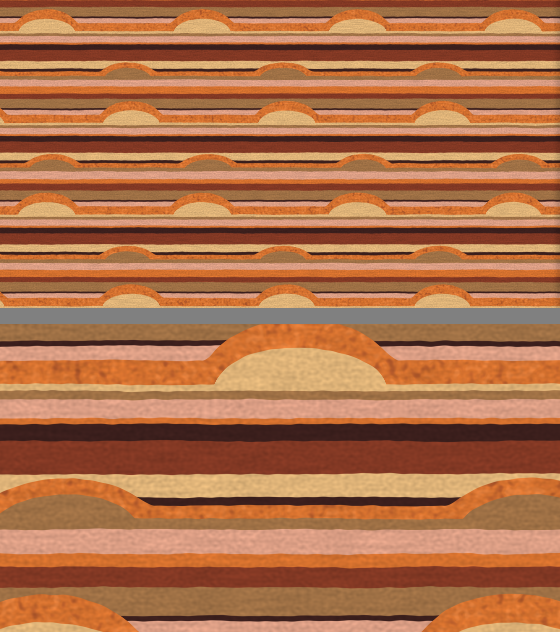
Top, the full canvas; bottom, a detail of the centre.
Reproduce this pattern procedurally as a WebGL 2 fragment shader.

```glsl
#version 300 es
precision highp float;

uniform vec2 u_resolution;
out vec4 fragColor;

// Design space: the canvas spans CANVAS units, one repeat spans TILE units
const vec2 CANVAS = vec2(768.0, 424.0);
const vec2 TILE = vec2(213.3, 126.2);
const float FIRST_ROW = 76.0;

const vec3 ORANGE = vec3(0.83, 0.44, 0.18);
const vec3 RUST = vec3(0.51, 0.22, 0.14);
const vec3 BROWN = vec3(0.62, 0.44, 0.27);
const vec3 PINK = vec3(0.86, 0.62, 0.52);
const vec3 CREAM = vec3(0.87, 0.70, 0.47);
const vec3 DARK = vec3(0.23, 0.12, 0.11);

vec2 hash2(vec2 p) {
  vec3 q = fract(p.xyx * vec3(0.1031, 0.1030, 0.0973));
  q += dot(q, q.yzx + 33.33);
  return fract((q.xx + q.yz) * q.zy);
}

float gradientDot(vec2 cell, vec2 offset) {
  return dot(hash2(cell + 71.0) * 2.0 - 1.0, offset);
}

float gradientNoise(vec2 p) {
  vec2 i = floor(p), f = fract(p);
  vec2 u = f * f * f * (f * (f * 6.0 - 15.0) + 10.0);
  vec2 e = vec2(1.0, 0.0);
  float low = mix(gradientDot(i, f), gradientDot(i + e, f - e), u.x);
  float high = mix(gradientDot(i + e.yx, f - e.yx), gradientDot(i + 1.0, f - 1.0), u.x);
  return mix(low, high, u.y);
}

float cover(float d, float aa) {
  return smoothstep(-aa, aa, d);
}

float smoothMax(float a, float b, float k) {
  float h = max(k - abs(a - b), 0.0) / k;
  return max(a, b) + h * h * k * 0.25;
}

// Height of a half ellipse with half-width and height in size
float domeHeight(float x, vec2 size) {
  float t = x / size.x;
  return size.y * sqrt(max(1.0 - t * t, 0.0));
}

// Flat stripes of one row, painted downwards; odd rows swap two widths
vec3 stripes(float y, float odd, float aa) {
  float pinkEnd = mix(43.0, 44.5, odd);
  float rustStart = mix(53.0, 50.6, odd);
  float edges[15] = float[15](8.0, 18.6, 27.0, 33.5, pinkEnd, rustStart, 60.0,
    73.0, 75.4, 93.0, 96.0, 100.0, 108.6, 111.3, 119.0);
  vec3 colors[15] = vec3[15](CREAM, DARK, BROWN, PINK, ORANGE, RUST, BROWN,
    DARK, PINK, CREAM, BROWN, PINK, ORANGE, DARK, RUST);
  vec3 color = RUST;
  for (int i = 0; i < 15; i++) {
    color = mix(color, colors[i], cover(y - edges[i], aa));
  }
  return color;
}

// Orange band swelling over a filled dome; band = (lower, upper) heights
vec3 archBand(vec3 under, vec3 fill, vec3 rim, vec2 p, vec2 band,
              vec2 inner, vec2 outer, float aa) {
  float bottom = smoothMax(band.x, domeHeight(p.x, inner), 1.0);
  float top = smoothMax(band.y, domeHeight(p.x, outer), 5.0);
  vec3 arch = mix(rim, fill, cover(bottom - p.y, aa));
  return mix(under, arch, cover(p.y, aa) * cover(top - p.y, aa));
}

// Offset from the nearest dome centre, with a slight size change per repeat
float domeOffset(float x, float centre, float row) {
  float column = floor((x - centre) / TILE.x + 0.5);
  float scale = 1.0 + 0.05 * (hash2(vec2(column, row) + 9.0).x - 0.5);
  return (x - centre - column * TILE.x) * scale;
}

void main() {
  vec2 uv = gl_FragCoord.xy / u_resolution;
  vec2 p = vec2(uv.x, 1.0 - uv.y) * CANVAS;
  float aa = 0.7 * CANVAS.y / u_resolution.y;

  // Hand-painted wobble of the edges
  vec2 q = p;
  q.y += 1.1 * gradientNoise(p * vec2(0.025, 0.05)) + 0.6 * gradientNoise(p * vec2(0.16, 0.1));

  float row = floor((q.y - FIRST_ROW) / TILE.y);
  float odd = mod(row, 2.0);
  float y = q.y - FIRST_ROW - row * TILE.y;
  vec3 color = stripes(y, odd, aa);

  // Mottled orange rim
  float mottle = gradientNoise(p * 0.3) + 0.6 * gradientNoise(p * 0.09);
  vec3 rim = mix(ORANGE, RUST, 0.5 * smoothstep(0.0, 0.7, mottle));
  rim += 0.05 * smoothstep(0.0, 0.5, -mottle);

  // Small brown domes, then large cream ones
  vec2 small = vec2(domeOffset(q.x, mix(175.0, 72.0, odd), row), 33.5 - y);
  color = archBand(color, BROWN, rim, small, vec2(4.9, 11.0), vec2(33.0, 16.0), vec2(42.0, 23.5), aa);
  vec2 large = vec2(domeOffset(q.x, mix(180.0, 64.0, odd), row + 40.0), 96.0 - y);
  color = archBand(color, CREAM, rim, large, vec2(3.0, 14.0), vec2(39.0, 20.0), vec2(46.0, 33.0), aa);

  // Brush streaks, fine grain and a faint shade at the right end
  float streak = gradientNoise(p * vec2(0.05, 0.45));
  float grain = gradientNoise(p * vec2(0.45, 0.6));
  color *= 1.0 + 0.10 * streak + 0.13 * grain;
  color *= 1.0 - 0.15 * smoothstep(0.985, 1.0, uv.x);
  fragColor = vec4(clamp(color, 0.0, 1.0), 1.0);
}
```
